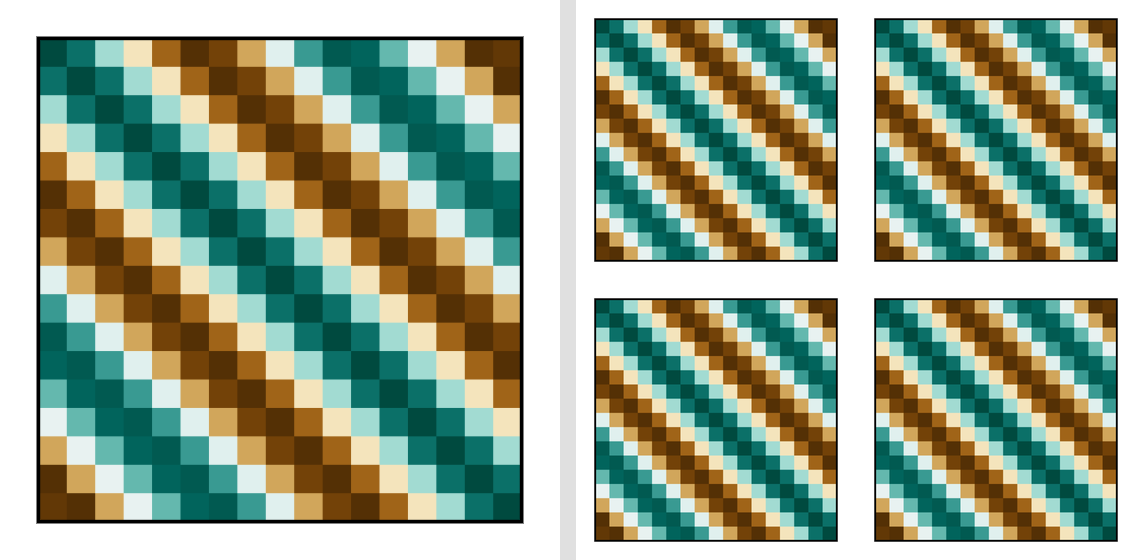
Left, the tile; right, the same tile 2 across and 2 down.
A Shadertoy shader for this pattern:

```glsl
// A framed 17 by 17 matrix whose cells depend only on their distance from the
// falling diagonal, so the colours form mirrored stair-stepped stripes.
// Each distance has a level, looked up on a brown-to-teal diverging ramp.

const float CELLS = 17.0;

// Diverging ramp: 0 is dark brown, 0.5 near white, 1 dark teal
vec3 divergingRamp(float level) {
    vec3 stops[11] = vec3[11](
        vec3(0.329, 0.188, 0.020), vec3(0.549, 0.318, 0.039),
        vec3(0.749, 0.506, 0.176), vec3(0.875, 0.761, 0.490),
        vec3(0.965, 0.910, 0.765), vec3(0.961, 0.961, 0.961),
        vec3(0.780, 0.918, 0.898), vec3(0.502, 0.804, 0.757),
        vec3(0.208, 0.592, 0.561), vec3(0.004, 0.400, 0.369),
        vec3(0.000, 0.235, 0.188));
    float x = clamp(level, 0.0, 1.0) * 10.0;
    int i = min(int(x), 9);
    return mix(stops[i], stops[i + 1], x - float(i));
}

// Colour of a whole cell, counted from the lower left
vec3 cellColor(vec2 cell) {
    float levels[17] = float[17](
        0.967, 0.880, 0.652, 0.390, 0.140, 0.000, 0.055, 0.257, 0.546,
        0.795, 0.928, 0.905, 0.738, 0.528, 0.257, 0.000, 0.025);
    cell = clamp(cell, 0.0, CELLS - 1.0);
    float offDiagonal = abs(cell.x + cell.y - (CELLS - 1.0));
    return divergingRamp(levels[int(offDiagonal + 0.5)]);
}

// Blends the four cells around the nearest corner across one pixel
vec3 matrixColor(vec2 p, vec2 pixel) {
    vec2 corner = floor(p + 0.5);
    vec2 blend = clamp((p - corner) / pixel + 0.5, 0.0, 1.0);
    vec3 lower = mix(cellColor(corner - 1.0),
                     cellColor(corner - vec2(0.0, 1.0)), blend.x);
    vec3 upper = mix(cellColor(corner - vec2(1.0, 0.0)),
                     cellColor(corner), blend.x);
    return mix(lower, upper, blend.y);
}

void mainImage(out vec4 fragColor, in vec2 fragCoord) {
    vec2 centered = fragCoord / iResolution.xy - 0.5;
    float halfSize = 0.4315;
    float pixel = 1.0 / min(iResolution.x, iResolution.y);

    // Matrix inside a plain white margin
    vec2 scale = vec2(CELLS / (2.0 * halfSize));
    vec3 matrix = matrixColor((centered + halfSize) * scale,
                              scale / iResolution.xy);
    float edge = max(abs(centered.x), abs(centered.y)) - halfSize;
    vec3 color = mix(matrix, vec3(1.0), clamp(edge / pixel + 0.5, 0.0, 1.0));

    // Black frame centred on the matrix edge
    float frame = clamp((0.0033 - abs(edge)) / pixel + 0.5, 0.0, 1.0);
    fragColor = vec4(mix(color, vec3(0.0), frame), 1.0);
}
```
